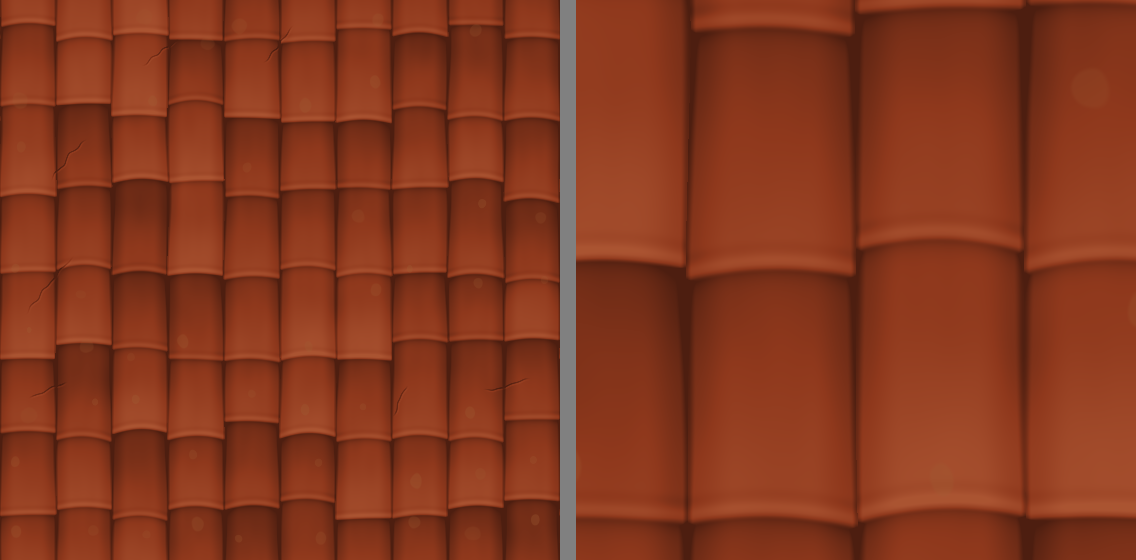
Left, the full canvas; right, a detail of the centre.
Write a three.js fragment shader that draws this texture.

```glsl
varying vec2 vUv;

const vec2 TILES = vec2(10.0, 7.0);
const vec2 SPOT_CELLS = vec2(10.0, 9.0);
const vec2 CRACK_CELLS = vec2(5.0);
const float ROW_OFFSET = 0.61;

const vec3 CLAY_DARK = vec3(0.37, 0.145, 0.075);
const vec3 CLAY = vec3(0.56, 0.22, 0.11);
const vec3 CLAY_LIGHT = vec3(0.65, 0.31, 0.18);
const vec3 LICHEN = vec3(0.62, 0.37, 0.20);

vec2 hash2(vec2 p) {
  vec3 q = fract(p.xyx * vec3(0.1031, 0.1030, 0.0973));
  q += dot(q, q.yzx + 33.33);
  return fract((q.xx + q.yz) * q.zy);
}

float corner(vec2 cell, vec2 offset, vec2 f, vec2 period) {
  vec2 gradient = hash2(mod(cell + offset, period) + 17.0) * 2.0 - 1.0;
  return dot(gradient, f - offset);
}

// Gradient noise that wraps after the given period
float gradientNoise(vec2 p, vec2 period) {
  vec2 i = floor(p);
  vec2 f = p - i;
  vec2 u = f * f * f * (f * (f * 6.0 - 15.0) + 10.0);
  float low = mix(corner(i, vec2(0.0), f, period), corner(i, vec2(1.0, 0.0), f, period), u.x);
  float high = mix(corner(i, vec2(0.0, 1.0), f, period), corner(i, vec2(1.0), f, period), u.x);
  return mix(low, high, u.y);
}

// Height of the curved lower edge, relative to its row
float lipEdge(float x, vec2 id) {
  vec2 place = hash2(id + 3.0) - 0.5;
  float arch = mix(0.01, 0.07, hash2(id + 41.0).x);
  return place.x * 0.28 + place.y * 0.05 * x + arch * (0.5 - 4.0 * x * x);
}

// Tone of one tile: x from -0.5 to 0.5 across, h from its lip upward
float tileShade(float x, float h, vec2 id) {
  float side = abs(x);
  float up = clamp(h, 0.0, 1.0);
  float tone = (hash2(id + 71.0).x - 0.5) * 0.85;
  float body = tone + mix(0.50, -0.22, smoothstep(0.0, 0.95, up));
  body -= 0.55 * smoothstep(0.22, 0.49, side);
  float groove = mix(0.035, 0.065, up);
  body -= 0.85 * smoothstep(0.5 - groove, 0.5, side);
  body -= 0.16 * exp(-pow((h - 0.10) / 0.025, 2.0));
  float lip = exp(-pow((h - 0.045) / 0.024, 2.0));
  body += 0.42 * lip * (1.0 - 0.5 * smoothstep(0.46, 0.5, side));
  return body - 0.8 * (1.0 - smoothstep(0.0, 0.03, h));
}

// Overlapping rows, painted from the lowest up
float roofShade(vec2 p) {
  float column = floor(p.x);
  float row = floor(p.y);
  float x = p.x - column - 0.5;
  float shade = 0.0;
  for (int i = -1; i <= 1; i++) {
    float k = row + float(i);
    vec2 id = mod(vec2(column, k), TILES);
    float h = p.y - k - lipEdge(x, id);
    shade -= 0.55 * exp(min(h, 0.0) / 0.035) + 0.25 * exp(min(h, 0.0) / 0.14);
    shade = mix(shade, tileShade(x, h, id), smoothstep(-0.012, 0.012, h));
  }
  return shade;
}

// Soft round stains, at most one per cell
float spots(vec2 p, vec2 period) {
  vec2 id = mod(floor(p), period);
  vec2 size = hash2(id + 113.0);
  vec2 q = fract(p) - mix(vec2(0.25), vec2(0.75), hash2(id + 151.0));
  q.x *= mix(0.8, 1.25, size.y);
  float radius = mix(0.05, 0.15, size.x);
  float d = length(q) + 0.035 * gradientNoise(p * 6.0, period * 6.0);
  float present = step(hash2(id + 191.0).x, 0.55);
  return present * mix(0.12, 0.30, size.y) * (1.0 - smoothstep(radius * 0.75, radius, d));
}

// Sparse hairline cracks: dark line with a lit side
float cracks(vec2 p, vec2 period) {
  vec2 id = mod(floor(p), period);
  vec2 pick = hash2(id + 223.0);
  vec2 q = fract(p) - 0.5 - (hash2(id + 251.0) - 0.5) * 0.2;
  float angle = mix(0.25, 1.3, pick.y);
  float c = cos(angle);
  float s = sin(angle);
  q = vec2(c * q.x + s * q.y, c * q.y - s * q.x);
  float halfLength = mix(0.13, 0.36, hash2(id + 283.0).x);
  float bend = 0.7 * (hash2(id + 307.0).y - 0.5);
  float wander = 0.05 * gradientNoise(vec2(q.x * 9.0, pick.x * 20.0), vec2(64.0));
  float d = q.y - bend * q.x * q.x - wander;
  float taper = 1.0 - smoothstep(halfLength * 0.6, halfLength, abs(q.x));
  float line = 1.0 - smoothstep(0.002, 0.010, abs(d));
  float lit = 1.0 - smoothstep(0.002, 0.012, abs(d + 0.013));
  return step(pick.x, 0.32) * taper * (0.28 * lit - 0.8 * line);
}

vec3 clayRamp(float shade) {
  vec3 shaded = mix(CLAY, CLAY_DARK, clamp(-shade, 0.0, 1.35));
  return mix(shaded, CLAY_LIGHT, clamp(shade, 0.0, 1.2));
}

void main() {
  vec2 p = vUv * TILES;
  p.x += 0.05 * gradientNoise(p, TILES);
  p.y -= ROW_OFFSET;

  float shade = roofShade(p) + cracks(vUv * CRACK_CELLS, CRACK_CELLS);

  // Weathering: broad clouds and faint vertical streaks
  shade += 0.22 * gradientNoise(vUv * 14.0, vec2(14.0));
  shade += 0.10 * gradientNoise(vUv * vec2(50.0, 16.0), vec2(50.0, 16.0));

  vec3 color = mix(clayRamp(shade), LICHEN, spots(vUv * SPOT_CELLS, SPOT_CELLS));
  gl_FragColor = vec4(color, 1.0);
}
```
